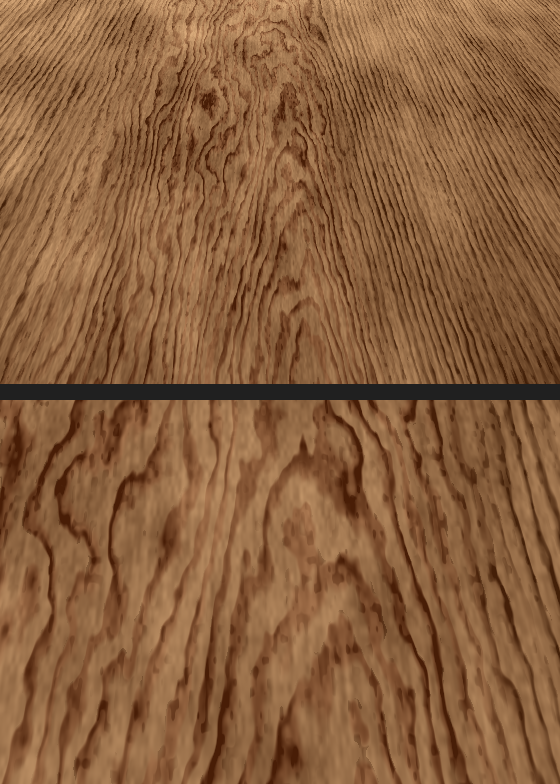
Top: the whole. Bottom: its middle third, enlarged.
A WebGL 1 fragment shader for this texture:

```glsl
precision highp float;
// Brushed, scorched wood seen at a slant: a perspective plane carries growth
// rings that arch along a central heart and run as fine straight lines beside
// it, with broken dark edges, pits, fibres, satin shimmer and burnt patches.

#define VANISHING vec2(0.68, 1.7)
#define HEART_U 0.074
#define RING_DENSITY 64.0
#define ARCH_HEIGHT 0.21
#define ARCH_WIDTH 0.15
#define WAVINESS 7.0
#define RING_CONTRAST 0.20
#define EDGE_CONTRAST 0.34
#define PATCH_CONTRAST 0.72
#define BASE_TONE 0.67
#define DARK_WOOD vec3(0.31, 0.17, 0.07)
#define LIGHT_WOOD vec3(0.80, 0.62, 0.44)

uniform vec2 u_resolution;

float hash(vec2 p) {
  vec3 q = fract(p.xyx * 0.1031);
  q += dot(q, q.yzx + 33.33);
  return fract((q.x + q.y) * q.z);
}

float noise(vec2 p) {
  vec2 cell = floor(p);
  vec2 f = fract(p);
  f = f * f * (3.0 - 2.0 * f);
  float low = mix(hash(cell), hash(cell + vec2(1.0, 0.0)), f.x);
  float high = mix(hash(cell + vec2(0.0, 1.0)), hash(cell + 1.0), f.x);
  return mix(low, high, f.y);
}

// Layered noise, centred on zero
float fbm(vec2 p) {
  float sum = 0.0;
  float gain = 0.5;
  for (int i = 0; i < 4; i++) {
    sum += gain * (noise(p) - 0.5);
    p = mat2(0.8, 0.6, -0.6, 0.8) * p * 2.03 + 17.3;
    gain *= 0.5;
  }
  return sum;
}

// How strongly the grain waves: high at the heart and to its left
float wildness(float across) {
  return smoothstep(-0.65, -0.2, across) * (1.0 - smoothstep(0.06, 0.16, across));
}

// Ring count at a point of the plane; whole numbers are ring borders
float ringPhase(vec2 plane, float across, float wild) {
  float side = mix(0.68, 1.0, smoothstep(-0.1, 0.12, across));
  float spread = sqrt(across * across + 0.004) * side;
  float bell = exp(-across * across / (ARCH_WIDTH * ARCH_WIDTH));
  float arch = ARCH_HEIGHT * log(plane.y) * bell;
  float bend = WAVINESS * mix(0.2, 1.0, wild) * fbm(plane * vec2(8.0, 5.0) + 3.7);
  float wobble = mix(0.7, 1.3, wild) * fbm(plane * vec2(34.0, 16.0) + 41.0);
  float ragged = 0.26 * (noise(plane * vec2(170.0, 90.0)) - 0.5);
  return RING_DENSITY * (spread + arch) + bend + wobble + ragged + 40.0;
}

void main() {
  // Perspective plane: x across the grain, y along it
  vec2 pos = gl_FragCoord.xy / u_resolution.y;
  float depth = VANISHING.y - pos.y;
  vec2 plane = vec2((pos.x - VANISHING.x) / depth, 1.0 / depth);
  float across = plane.x - HEART_U;
  float wild = wildness(across);

  // Burnt and worn patches
  float patches = fbm(plane * vec2(4.5, 5.5) + vec2(9.0, 23.0));
  patches += 0.5 * fbm(plane * vec2(16.0, 9.0) + 55.0);
  float burn = smoothstep(0.04, -0.2, patches);

  // Growth rings: a flat brown band closed by a thin, broken dark edge
  float phase = ringPhase(plane, across, wild);
  float ring = fract(phase);
  float strength = 0.4 + 1.1 * hash(vec2(floor(phase), 5.0));
  float band = smoothstep(0.40, 0.66, ring) * (1.0 - smoothstep(0.88, 1.0, ring));
  float edge = smoothstep(0.62, 0.80, ring) * (1.0 - smoothstep(0.84, 0.98, ring));
  float broken = smoothstep(0.25, 0.75, noise(plane * vec2(50.0, 16.0) + 70.0));
  broken *= 0.5 + noise(plane * vec2(210.0, 90.0) + 12.0);

  // Fine fibres, satin shimmer at the heart and small dark pits
  float fibre = noise(plane * vec2(260.0, 18.0)) - 0.5;
  fibre += 0.9 * (noise(plane * vec2(380.0, 190.0) + 8.0) - 0.5);
  float shimmer = wild * fbm(plane * vec2(26.0, 22.0) + 31.0);
  float pits = smoothstep(0.56, 0.80, noise(plane * vec2(360.0, 170.0) + 90.0));
  float pitZone = smoothstep(-0.06, 0.16, fbm(plane * vec2(18.0, 9.0) + 63.0));
  pits *= smoothstep(0.15, 0.7, ring) * (0.25 + 0.75 * max(burn, pitZone));

  // Light falls off toward the near edge and the lower corners
  float aspect = u_resolution.x / u_resolution.y;
  float corner = abs(pos.x / aspect - 0.5) * (1.0 - pos.y);
  float light = 0.24 * (pos.y - 0.5) - 0.3 * corner;

  float tone = BASE_TONE + light + PATCH_CONTRAST * patches;
  tone -= RING_CONTRAST * band * strength;
  tone -= EDGE_CONTRAST * edge * broken * (0.7 + 0.5 * burn);
  tone += 0.2 * fibre + 0.36 * shimmer - 0.24 * pits;
  tone = clamp(tone, -0.1, 1.1);

  // Late wood leans slightly to red
  vec3 color = mix(DARK_WOOD, LIGHT_WOOD, tone);
  color += band * wild * vec3(0.02, -0.01, -0.008);
  gl_FragColor = vec4(clamp(color, 0.0, 1.0), 1.0);
}
```
